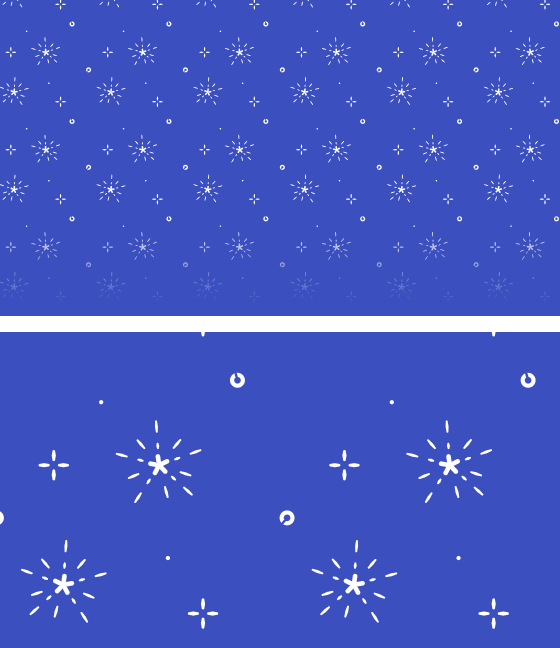
Top, the full canvas; bottom, a detail of the centre.
Give the GLSL for this pattern, as a WebGL 2 fragment shader.

```glsl
#version 300 es
precision highp float;
// White sparkles on blue: starbursts, crosses, open rings and dots in a wrapped tile.
// Every motif is a distance function; the union is antialiased once and
// dissolves into the ground toward the bottom edge.

uniform vec2 u_resolution;
out vec4 outColor;

// Lengths are in design units: the canvas is HEIGHT units tall, y runs down.
const float HEIGHT = 432.0;
const vec2 TILE = vec2(132.45, 133.2);
const vec3 GROUND = vec3(0.232, 0.310, 0.749);
const vec3 INK = vec3(1.0);

// Two of each motif per tile
const vec2 BURST[2] = vec2[2](vec2(62.8, 71.5), vec2(19.1, 126.0));
const vec2 CROSS[2] = vec2[2](vec2(14.8, 71.5), vec2(82.8, 139.1));
const vec2 RING[2] = vec2[2](vec2(98.5, 32.8), vec2(121.1, 95.5));
const vec2 DOT[2] = vec2[2](vec2(36.4, 42.8), vec2(66.8, 113.8));
const float RING_GAP[2] = float[2](105.0, 230.0);   // degrees

// Slightly uneven ray directions in degrees; even entries are long
const int RAYS = 10;
const float RAY_ANGLE[RAYS] = float[RAYS](
    94.0, 131.0, 165.0, 203.0, 237.0, 285.0, 318.0, 342.0, 20.0, 50.0);
const vec2 LONG_RAY = vec2(15.3, 20.0);    // inner and outer radius
const vec2 SHORT_RAY = vec2(10.3, 15.0);
const vec2 INNER_TICK = vec2(7.8, 9.8);
const float RAY_WIDTH = 0.68;              // half widths
const float STAR_RADIUS = 4.0;
const float STAR_WIDTH = 1.05;
const vec2 CROSS_ARM = vec2(2.5, 6.3);
const float CROSS_WIDTH = 0.95;
const float RING_RADIUS = 2.45;
const float RING_WIDTH = 0.95;
const float DOT_RADIUS = 0.95;
const float FADE_START = 295.0;
const float FADE_END = 418.0;

// Offset to the nearest copy of a motif
vec2 wrapped(vec2 p, vec2 center) {
    vec2 d = p - center;
    return d - TILE * round(d / TILE);
}

vec2 direction(float degrees) {
    float a = radians(degrees);
    return vec2(cos(a), -sin(a));
}

// Radial stroke between two radii, tapered toward both ends
float stroke(vec2 p, vec2 dir, vec2 span, float halfWidth) {
    float along = clamp(dot(p, dir), span.x, span.y);
    float t = (along - span.x) / (span.y - span.x);
    return length(p - dir * along) - halfWidth * (1.0 - 0.35 * abs(2.0 * t - 1.0));
}

float burst(vec2 p) {
    float d = 1e5;
    for (int i = 0; i < RAYS; i++) {
        vec2 dir = direction(RAY_ANGLE[i]);
        bool isLong = i % 2 == 0;
        d = min(d, stroke(p, dir, isLong ? LONG_RAY : SHORT_RAY, RAY_WIDTH));
        if (isLong) d = min(d, stroke(p, dir, INNER_TICK, RAY_WIDTH));
    }
    // Five-armed star at the heart
    for (int i = 0; i < 5; i++) {
        vec2 dir = direction(98.0 + 72.0 * float(i));
        float along = clamp(dot(p, dir), 0.0, STAR_RADIUS);
        d = min(d, length(p - dir * along) - STAR_WIDTH);
    }
    return d;
}

float cross4(vec2 p) {
    p = abs(p);
    p = p.x > p.y ? p : p.yx;
    return stroke(p, vec2(1.0, 0.0), CROSS_ARM, CROSS_WIDTH);
}

// Ring with a narrow notch cut along one direction
float openRing(vec2 p, float gapAngle) {
    float ring = abs(length(p) - RING_RADIUS) - RING_WIDTH;
    vec2 dir = direction(gapAngle);
    float notch = length(p - dir * max(dot(p, dir), 0.0)) - 0.55;
    return max(ring, -notch);
}

void main() {
    float pixel = HEIGHT / u_resolution.y;
    vec2 p = gl_FragCoord.xy * pixel;
    p.y = HEIGHT - p.y;

    float d = 1e5;
    for (int i = 0; i < 2; i++) {
        // The second burst is a mirror image of the first
        vec2 q = wrapped(p, BURST[i]) * vec2(i == 0 ? 1.0 : -1.0, 1.0);
        d = min(d, burst(q));
        d = min(d, cross4(wrapped(p, CROSS[i])));
        d = min(d, openRing(wrapped(p, RING[i]), RING_GAP[i]));
        d = min(d, length(wrapped(p, DOT[i])) - DOT_RADIUS);
    }

    // Edge coverage and fade toward the bottom
    float coverage = clamp(0.5 - d / pixel, 0.0, 1.0);
    float fade = clamp((FADE_END - p.y) / (FADE_END - FADE_START), 0.0, 1.0);
    outColor = vec4(mix(GROUND, INK, coverage * fade), 1.0);
}
```
